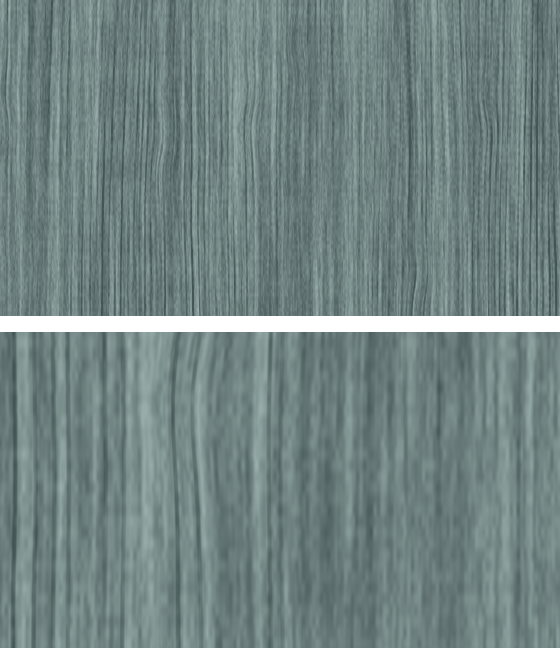
Top, the full canvas; bottom, a detail of the centre.
Reproduce this texture procedurally as a WebGL 2 fragment shader.

```glsl
#version 300 es
precision highp float;

uniform vec2 u_resolution;
out vec4 fragColor;

// Palette; tones may run slightly past both ends
const vec3 DARK_WOOD = vec3(0.335, 0.407, 0.405);
const vec3 LIGHT_WOOD = vec3(0.535, 0.615, 0.607);
const float BASE_TONE = 0.59;

// Contrast of each layer
const float BAND_GAIN = 0.38;
const float STREAK_GAIN = 0.38;
const float FIBRE_GAIN = 0.76;
const float PORE_GAIN = 0.52;
const float FLECK_GAIN = 0.42;
const float LINE_GAIN = 0.95;

// Frequencies per canvas height: across and along the grain
const vec2 BAND_FREQ = vec2(12.0, 0.6);
const vec2 STREAK_FREQ = vec2(62.0, 0.9);
const vec2 FIBRE_FREQ = vec2(135.0, 1.8);
const vec2 PORE_FREQ = vec2(250.0, 16.0);
const vec2 FLECK_FREQ = vec2(270.0, 85.0);
const float LINE_FREQ = 54.0;

// Local bends in the grain
const int BEND_COUNT = 6;
const vec2 BEND_SIZE = vec2(0.045, 0.10);
const float BEND_SHIFT = 0.016;

float hash(vec2 p) {
    return fract(sin(dot(p, vec2(127.1, 311.7))) * 43758.5453);
}

float noise(vec2 p) {
    vec2 cell = floor(p);
    vec2 f = fract(p);
    f = f * f * (3.0 - 2.0 * f);
    float low = mix(hash(cell), hash(cell + vec2(1.0, 0.0)), f.x);
    float high = mix(hash(cell + vec2(0.0, 1.0)), hash(cell + vec2(1.0, 1.0)), f.x);
    return mix(low, high, f.y);
}

// Noise centred on zero, with a separate seed for each layer
float layer(vec2 p, vec2 freq, float seed) {
    return noise(p * freq + seed * vec2(17.3, 9.7)) - 0.5;
}

// Slow wandering of the fibres plus scattered local bends
float grainShift(vec2 p, float aspect) {
    float shift = 0.024 * layer(p, vec2(4.0, 1.0), 1.0);
    shift += 0.004 * layer(p, vec2(14.0, 5.0), 2.0);
    for (int i = 0; i < BEND_COUNT; i++) {
        float k = float(i);
        float slot = (k + hash(vec2(k, 3.0))) / float(BEND_COUNT);
        vec2 centre = vec2(slot * aspect, hash(vec2(k, 8.0)));
        vec2 d = (p - centre) / BEND_SIZE;
        float side = hash(vec2(k, 5.0)) < 0.5 ? -1.0 : 1.0;
        shift += side * BEND_SHIFT * d.y * exp(-dot(d, d));
    }
    return shift;
}

// Dark growth lines of uneven spacing that fade in and out
float growthLines(vec2 p) {
    float phase = p.x * LINE_FREQ + 5.0 * layer(p, vec2(5.0, 0.7), 3.0);
    float id = floor(phase);
    float offset = 0.36 * (hash(vec2(id, 21.0)) - 0.5);
    float d = abs(fract(phase) - 0.5 - offset);
    float edge = 0.10 + 0.5 * LINE_FREQ / u_resolution.y;
    float line = 1.0 - smoothstep(0.05, 0.05 + edge, d);
    float strength = smoothstep(0.1, 0.8, noise(vec2(id * 7.3, p.y * 1.5)));
    float region = smoothstep(-0.55, 0.30, layer(p, vec2(6.0, 0.9), 4.0));
    // Centring each line on its mean keeps the broad tone even
    return (line - 0.2) * strength * region;
}

void main() {
    vec2 p = gl_FragCoord.xy / u_resolution.y;
    float aspect = u_resolution.x / u_resolution.y;
    vec2 grain = vec2(p.x + grainShift(p, aspect), p.y);

    // Broad bands, streaks, fibres, short pores and flecks
    float tone = BASE_TONE - 0.06;
    tone += BAND_GAIN * layer(grain, BAND_FREQ, 5.0);
    tone += STREAK_GAIN * layer(grain, STREAK_FREQ, 6.0);
    tone += FIBRE_GAIN * layer(grain, FIBRE_FREQ, 7.0);
    tone += PORE_GAIN * layer(grain, PORE_FREQ, 8.0);
    tone += FLECK_GAIN * layer(grain, FLECK_FREQ, 9.0);
    tone -= LINE_GAIN * growthLines(grain);

    vec3 colour = mix(DARK_WOOD, LIGHT_WOOD, clamp(tone, -0.35, 1.3));
    fragColor = vec4(colour, 1.0);
}
```
